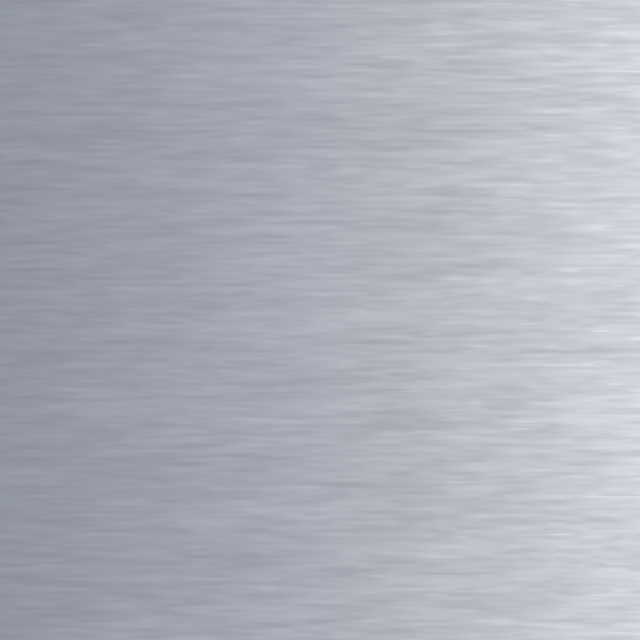
A three.js fragment shader for this texture:

```glsl
// Brushed steel: a cool grey sheet that brightens towards the right edge.
// Fine horizontal streaks are layers of stretched value noise, each row of
// which is shifted at random so that no vertical seams line up.

varying vec2 vUv;

const vec3 SHADE_COLOR = vec3(0.570, 0.590, 0.636);
const vec3 SHINE_COLOR = vec3(0.812, 0.828, 0.852);
const float SHINE_CURVE = 0.40;     // 0 is a linear ramp, 1 a quadratic one

// Noise cells across and up the canvas, and strength, for each layer
const vec2 BROAD_CELLS = vec2(4.0, 11.0);
const vec2 BAND_CELLS = vec2(4.0, 75.0);
const vec2 STREAK_CELLS = vec2(11.0, 135.0);
const vec2 HAIR_CELLS = vec2(20.0, 200.0);
const vec2 FLECK_CELLS = vec2(38.0, 230.0);
const float BROAD_GAIN = 0.016;
const float BAND_GAIN = 0.024;
const float STREAK_GAIN = 0.036;
const float HAIR_GAIN = 0.042;
const float FLECK_GAIN = 0.032;

const vec2 GLINT_CELLS = vec2(18.0, 170.0);
const float GLINT_GAIN = 0.045;     // sparse bright scratches
const float CONTRAST_LEFT = 0.65;
const float CONTRAST_RIGHT = 1.35;

float hash(vec2 p) {
  return fract(sin(dot(p, vec2(127.1, 311.7))) * 43758.5453);
}

// One row of smooth noise along x, with its own random offset
float rowNoise(float x, float row, float seed) {
  x += 17.0 * hash(vec2(row, seed));
  float cell = floor(x);
  float y = row + 37.0 * seed;
  return mix(hash(vec2(cell, y)), hash(vec2(cell + 1.0, y)),
             smoothstep(0.0, 1.0, x - cell));
}

// Stretched noise from 0 to 1, blended between neighbouring rows
float brushNoise(vec2 uv, vec2 cells, float seed) {
  vec2 p = uv * cells;
  float row = floor(p.y);
  return mix(rowNoise(p.x, row, seed), rowNoise(p.x, row + 1.0, seed),
             smoothstep(0.0, 1.0, p.y - row));
}

// The same noise centred on zero and scaled
float grainLayer(vec2 cells, float gain, float seed) {
  return gain * (brushNoise(vUv, cells, seed) - 0.5);
}

void main() {
  // Base sheen from left to right
  float shine = mix(vUv.x, vUv.x * vUv.x, SHINE_CURVE);
  vec3 color = mix(SHADE_COLOR, SHINE_COLOR, shine);

  // Brushed grain, from broad clouds to short flecks
  float grain = grainLayer(BROAD_CELLS, BROAD_GAIN, 1.0);
  grain += grainLayer(BAND_CELLS, BAND_GAIN, 2.0);
  grain += grainLayer(STREAK_CELLS, STREAK_GAIN, 3.0);
  grain += grainLayer(HAIR_CELLS, HAIR_GAIN, 4.0);
  grain += grainLayer(FLECK_CELLS, FLECK_GAIN, 5.0);

  // Sparse glints, stronger where the sheet is bright
  float glint = smoothstep(0.78, 1.0, brushNoise(vUv, GLINT_CELLS, 6.0));
  grain += GLINT_GAIN * glint * shine;

  color += grain * mix(CONTRAST_LEFT, CONTRAST_RIGHT, shine);
  gl_FragColor = vec4(color, 1.0);
}
```
